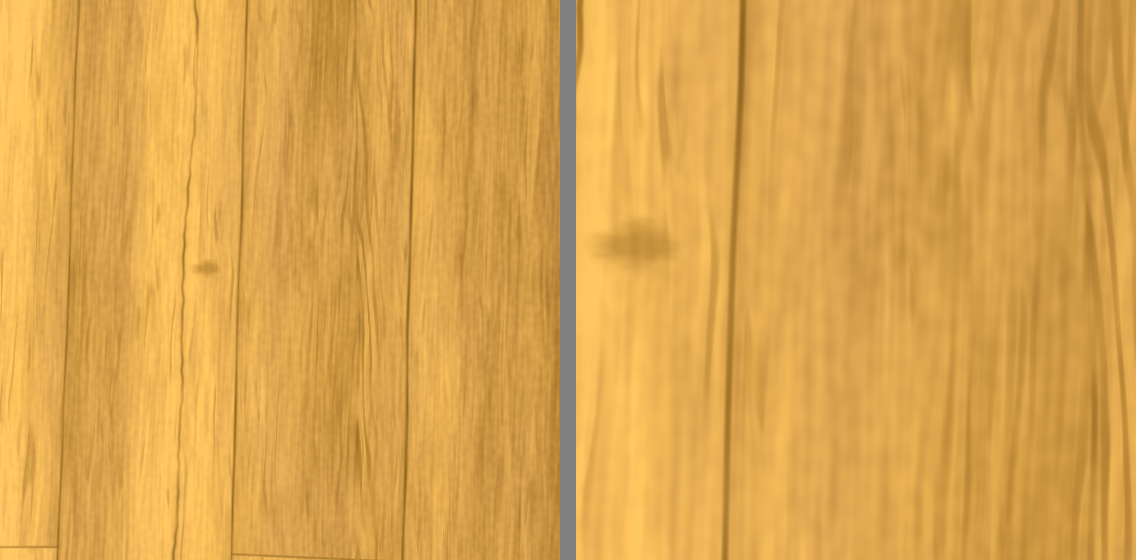
Left, the full canvas; right, a detail of the centre.
A Shadertoy shader for this texture:

```glsl
// Warm oak floor boards: four leaning planks with streaked grain, cracks, a knot and butt joints.
// Board layout: x of the first seam and board pitch, each as (bottom, top)
const vec2 FIRST_SEAM = vec2(0.104, 0.141);
const vec2 PITCH = vec2(0.308, 0.3005);
const float SEAM_HALF_WIDTH = 0.0014;
const float CRACK_HALF_WIDTH = 0.0019;
// Palette
const vec3 DARK_OAK = vec3(0.70, 0.495, 0.20);
const vec3 MID_OAK = vec3(0.865, 0.645, 0.31);
const vec3 LIGHT_OAK = vec3(1.0, 0.77, 0.375);
const vec3 GROOVE = vec3(0.52, 0.36, 0.10);
const vec3 VEIN = vec3(0.62, 0.43, 0.14);
// Tone across each board, from its left edge to its right edge
const vec4 BOARD_TONES[4] = vec4[4](
    vec4(0.90, 1.00, 0.98, 0.55), vec4(0.40, 0.46, 0.92, 0.76),
    vec4(0.58, 0.42, 0.44, 0.56), vec4(0.64, 0.46, 0.42, 0.20));
const float STREAK = 0.42;
const float GRAIN = 0.42;
const float FIBRE = 0.24;
const float MOTTLE = 0.13;
const float FLECK = 0.36;
const vec2 KNOT_CENTRE = vec2(0.368, 0.520);
const vec2 KNOT_SIZE = vec2(0.029, 0.019);

vec2 hashGradient(vec2 p) {
    vec3 q = fract(vec3(p.xyx) * vec3(0.1031, 0.1030, 0.0973));
    q += dot(q, q.yzx + 33.33);
    float angle = 6.2832 * fract((q.x + q.y) * q.z);
    return vec2(cos(angle), sin(angle));
}

float gradientNoise(vec2 p) {
    vec2 i = floor(p), f = fract(p);
    vec2 u = f * f * f * (f * (f * 6.0 - 15.0) + 10.0);
    float a = dot(hashGradient(i), f);
    float b = dot(hashGradient(i + vec2(1, 0)), f - vec2(1, 0));
    float c = dot(hashGradient(i + vec2(0, 1)), f - vec2(0, 1));
    float d = dot(hashGradient(i + vec2(1, 1)), f - vec2(1, 1));
    return mix(mix(a, b, u.x), mix(c, d, u.x), u.y);
}

float fbm(vec2 p) {
    float sum = 0.0, amplitude = 0.6;
    for (int i = 0; i < 3; i++) {
        sum += amplitude * gradientNoise(p);
        p = p * 2.03 + 19.7;
        amplitude *= 0.55;
    }
    return sum;
}

// Soft line coverage from the distance to its centre
float line(float dist, float halfWidth, float pixel) {
    float soft = pixel + 0.0008;
    return 1.0 - smoothstep(halfWidth - soft, halfWidth + soft, abs(dist));
}

float boardTone(vec4 tones, float x) {
    float t = mix(tones.x, tones.y, smoothstep(0.0, 0.36, x));
    t = mix(t, tones.z, smoothstep(0.28, 0.58, x));
    return mix(t, tones.w, smoothstep(0.64, 0.95, x));
}

void mainImage(out vec4 fragColor, in vec2 fragCoord) {
    vec2 uv = fragCoord / iResolution.xy;
    float pixel = 1.0 / min(iResolution.x, iResolution.y);
    // Board coordinates
    float pitch = mix(PITCH.x, PITCH.y, uv.y);
    float boardX = (uv.x - mix(FIRST_SEAM.x, FIRST_SEAM.y, uv.y)) / pitch;
    float board = floor(boardX), x = boardX - board;
    // Butt joints end the outer left board and the third board
    float jointY = board == -1.0 ? 0.023 : board == 1.0 ? 0.0104 - 0.014 * x : -1.0;
    float below = 1.0 - smoothstep(-pixel, pixel, uv.y - jointY);

    // Broad tone, streaks, fine fibre and mottling
    vec2 p = vec2(boardX, uv.y) + vec2(board * 7.3 + 40.0, 20.0 + below * 5.0);
    float wander = fbm(p * vec2(5.0, 3.0));
    float patches = smoothstep(-0.4, 0.3, gradientNoise(p * vec2(9.0, 6.0)));
    float tone = boardTone(BOARD_TONES[clamp(int(board) + 1, 0, 3)], x + 0.16 * wander);
    tone += STREAK * fbm(p * vec2(8.0, 1.5) + wander * 0.6) + 0.12 * gradientNoise(p * vec2(3.0, 3.5));
    tone += GRAIN * patches * fbm(p * vec2(26.0, 5.0) + wander * 1.5);
    tone += FIBRE * gradientNoise(p * vec2(52.0, 13.0) + wander);
    tone += MOTTLE * gradientNoise(p * vec2(34.0, 75.0)) + 0.10 * (0.5 - uv.x) + 0.15 * below;
    vec3 color = mix(DARK_OAK, MID_OAK, clamp(tone * 2.0, -0.15, 1.0));
    color = mix(color, LIGHT_OAK, clamp(tone * 2.0 - 1.0, 0.0, 1.15));
    color.b += 0.03 * gradientNoise(p * vec2(4.0, 3.0) + 9.4);
    // Sparse dark pores
    float pores = smoothstep(0.16, 0.48, gradientNoise(p * vec2(36.0, 8.0) + wander * 2.5 + 3.3));
    color = mix(color, VEIN, FLECK * pores * patches);

    // Pointed arches of grain around the vein of the third board
    if (board == 1.0) {
        float veinOffset = x - mix(0.75, 0.64, uv.y) - 0.03 * gradientNoise(vec2(3.7, uv.y * 6.0));
        float rings = sin(6.2832 * (abs(veinOffset) * 20.0 + uv.y * 4.5 + wander * 1.3));
        float spread = exp(-pow(veinOffset / 0.20, 2.0));
        color = mix(color, VEIN, 0.58 * smoothstep(0.0, 1.0, rings) * spread * patches);
        float vein = line(veinOffset * pitch, CRACK_HALF_WIDTH, pixel) * smoothstep(0.07, 0.12, uv.y);
        color = mix(color, GROOVE, 0.55 * vein * smoothstep(-0.4, 0.4, gradientNoise(vec2(8.2, uv.y * 13.0))));
    }
    // Wandering crack and knot of the second board
    if (board == 0.0) {
        float bend = 0.035 * exp(-pow((uv.y - 0.83) / 0.12, 2.0)) + 0.022 * gradientNoise(vec2(1.4, uv.y * 9.0));
        float crackOffset = (x - 0.68 - bend) * pitch + 0.003 * gradientNoise(uv * vec2(9.0, 40.0));
        float strength = 0.25 + 0.5 * smoothstep(-0.4, 0.4, gradientNoise(vec2(2.3, uv.y * 11.0)));
        color = mix(color, GROOVE, strength * line(crackOffset, CRACK_HALF_WIDTH, pixel));
        color = mix(color, VEIN, 0.45 * strength * exp(-abs(crackOffset) * 150.0));
        float knot = length((uv - KNOT_CENTRE) / KNOT_SIZE) + 0.6 * fbm(uv * vec2(30.0, 60.0));
        color = mix(color, VEIN, 0.5 * (1.0 - smoothstep(0.2, 1.1, knot)));
    }
    // Worn seams, heavier to the right, with a soft shadow; then butt joints
    float seam = round(boardX);
    float seamOffset = (boardX - seam) * pitch + 0.003 * gradientNoise(vec2(seam * 3.1 + 0.5, uv.y * 6.0));
    float wear = 0.60 + 0.08 * seam + 0.4 * gradientNoise(vec2(seam * 5.3 + 0.4, uv.y * 10.0));
    color = mix(color, VEIN, 0.4 * wear * exp(-abs(seamOffset) * 200.0));
    color = mix(color, GROOVE, wear * line(seamOffset, SEAM_HALF_WIDTH + 0.0004 * seam, pixel));
    color = mix(color, GROOVE, 0.6 * line(uv.y - jointY, SEAM_HALF_WIDTH, pixel));
    fragColor = vec4(color, 1.0);
}
```
